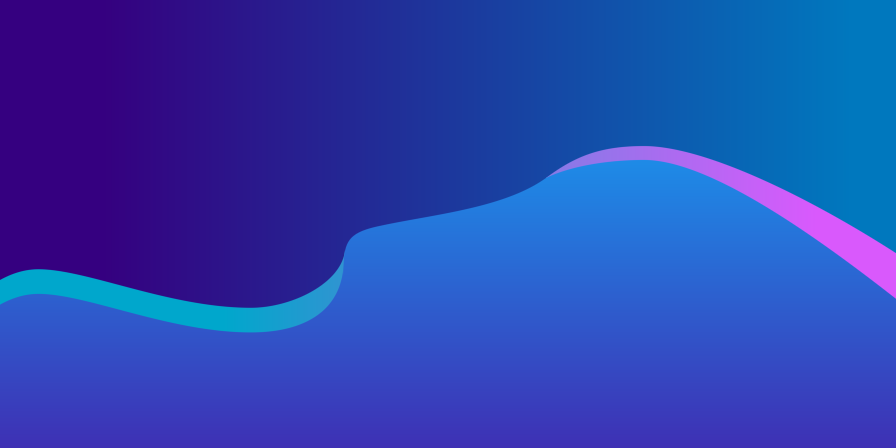
This background is drawn by a Shadertoy shader. Its source:

```glsl
// Smooth blue wave edged by teal and pink ribbons over a violet-to-blue gradient.

#define SKY_LEFT     vec3(0.208, 0.000, 0.500)
#define SKY_RIGHT    vec3(0.000, 0.470, 0.745)
#define WAVE_TOP     vec3(0.115, 0.545, 0.905)
#define WAVE_BOTTOM  vec3(0.243, 0.188, 0.706)
#define TEAL         vec3(0.000, 0.655, 0.800)
#define TEAL_TIP     vec3(0.190, 0.580, 0.820)
#define PINK_TIP     vec3(0.520, 0.480, 0.900)
#define PINK         vec3(0.850, 0.350, 0.990)
#define TEAL_WIDTH   0.055
#define EDGE_SOFTNESS 0.7

// Height and slope at x of a cubic Bezier whose x grows steadily.
vec2 curveAt(float x, vec2 a, vec2 b, vec2 c, vec2 d) {
    vec2 k1 = 3.0 * (b - a);
    vec2 k2 = 3.0 * (a - 2.0 * b + c);
    vec2 k3 = d - a + 3.0 * (b - c);
    float low = 0.0, high = 1.0;
    for (int i = 0; i < 18; i++) {
        float mid = 0.5 * (low + high);
        float midX = a.x + mid * (k1.x + mid * (k2.x + mid * k3.x));
        if (midX < x) low = mid;
        else high = mid;
    }
    float t = 0.5 * (low + high);
    float height = a.y + t * (k1.y + t * (k2.y + t * k3.y));
    vec2 tangent = k1 + t * (2.0 * k2 + 3.0 * t * k3);
    return vec2(height, tangent.y / max(tangent.x, 1e-4));
}

// Upper edge of the wave, from left to right.
vec2 waveEdge(float x) {
    vec2 leftCrest = vec2(0.086, 0.344);
    vec2 trough    = vec2(0.560, 0.258);
    vec2 cliff     = vec2(0.767, 0.4115);
    vec2 shoulder  = vec2(0.849, 0.496);
    vec2 rise      = vec2(1.219, 0.603);
    vec2 crest     = vec2(1.4375, 0.643);
    if (x < leftCrest.x)
        return curveAt(x, vec2(0.0, 0.320), vec2(0.029, 0.336), vec2(0.057, 0.344), leftCrest);
    if (x < trough.x)
        return curveAt(x, leftCrest, vec2(0.195, 0.344), vec2(0.378, 0.258), trough);
    if (x < cliff.x)
        return curveAt(x, trough, vec2(0.685, 0.258), vec2(0.763, 0.310), cliff);
    if (x < shoulder.x)
        return curveAt(x, cliff, vec2(0.7695, 0.4635), vec2(0.781, 0.482), shoulder);
    if (x < rise.x)
        return curveAt(x, shoulder, vec2(0.9635, 0.521), vec2(1.125, 0.535), rise);
    if (x < crest.x)
        return curveAt(x, rise, vec2(1.276, 0.630), vec2(1.359, 0.643), crest);
    return curveAt(x, crest, vec2(1.5755, 0.643), vec2(1.797, 0.492), vec2(2.0, 0.333));
}

// Upper edge of the ribbons; it joins the wave between them.
vec2 ribbonEdge(float x, vec2 wave) {
    vec2 trough  = vec2(0.560, 0.258 + TEAL_WIDTH);
    vec2 tealTip = vec2(0.7695, 0.4375);
    vec2 pinkTip = vec2(1.219, 0.603);
    vec2 crest   = vec2(1.4375, 0.674);
    if (x < trough.x) return wave + vec2(TEAL_WIDTH, 0.0);
    if (x < tealTip.x)
        return curveAt(x, trough, vec2(0.651, trough.y), vec2(0.759, 0.367), tealTip);
    if (x < pinkTip.x) return wave;
    if (x < crest.x)
        return curveAt(x, pinkTip, vec2(1.286, 0.6535), vec2(1.344, 0.674), crest);
    return curveAt(x, crest, vec2(1.5755, 0.674), vec2(1.810, 0.557), vec2(2.0, 0.435));
}

// Soft coverage below an edge, corrected for its slope.
float below(float y, vec2 edge) {
    float dist = (edge.x - y) / sqrt(1.0 + edge.y * edge.y);
    float blur = EDGE_SOFTNESS / iResolution.y;
    return smoothstep(-blur, blur, dist);
}

void mainImage(out vec4 fragColor, in vec2 fragCoord) {
    // The canvas spans 2 by 1 units.
    vec2 p = fragCoord / iResolution.xy * vec2(2.0, 1.0);
    vec2 wave = waveEdge(p.x);
    vec2 ribbon = ribbonEdge(p.x, wave);

    // Sky
    vec3 color = mix(SKY_LEFT, SKY_RIGHT, clamp((p.x - 0.23) / 1.67, 0.0, 1.0));

    // Ribbons
    vec3 teal = mix(TEAL, TEAL_TIP, clamp((p.x - 0.50) / 0.27, 0.0, 1.0));
    vec3 pink = mix(PINK_TIP, PINK, clamp((p.x - 1.22) / 0.60, 0.0, 1.0));
    color = mix(color, p.x < 1.0 ? teal : pink, below(p.y, ribbon) * step(1e-5, abs(ribbon.x - wave.x)));

    // Wave body
    vec3 body = mix(WAVE_BOTTOM, WAVE_TOP, clamp(p.y / 0.643, 0.0, 1.0));
    color = mix(color, body, below(p.y, wave));

    fragColor = vec4(color, 1.0);
}
```
